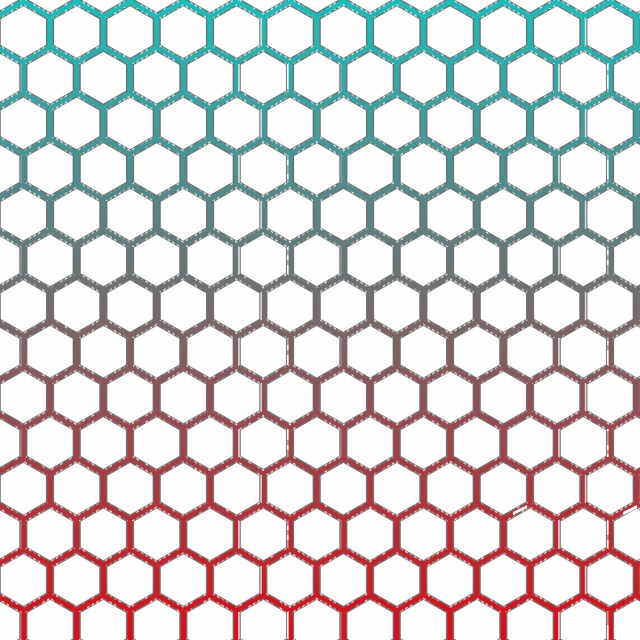
Reproduce this pattern procedurally as a WebGL 1 fragment shader.

```glsl
precision highp float;
// Honeycomb of thin outlined walls, shading from teal to red, with worn slits and specks.
uniform vec2 u_resolution;

#define COLUMNS 12.0
#define ROW_PITCH 0.07135
#define FIRST_CELL vec2(0.0365, 0.9499)
#define WALL_HALF 0.076
#define CORE_HALF 0.050
#define SPECK_SIZE 0.084
#define TEAL vec3(0.09, 0.75, 0.74)
#define RED vec3(0.86, 0.05, 0.08)
#define OUTLINE vec3(0.43)
#define PAPER vec3(0.995)

const vec2 LATTICE = vec2(1.0, 1.7320508);

float hash(vec2 p) {
  p = fract(p * vec2(0.1031, 0.1137));
  p += dot(p, p.yx + 33.33);
  return fract((p.x + p.y) * p.x * 41.7);
}

// 1 inside the given half width, 0 outside, smoothed over one pixel
float band(float d, float halfWidth, float px) {
  return 1.0 - smoothstep(halfWidth - 0.7 * px, halfWidth + 0.7 * px, abs(d));
}

// Offset from the centre of the nearest hexagon
vec2 hexOffset(vec2 q) {
  vec2 a = mod(q + 0.5 * LATTICE, LATTICE) - 0.5 * LATTICE;
  vec2 b = mod(q, LATTICE) - 0.5 * LATTICE;
  return dot(a, a) < dot(b, b) ? a : b;
}

// Pale slit along some upright walls, fading in and out across the columns
float uprightSlit(vec2 q, vec2 h, vec2 centre, float px) {
  float side = h.x < 0.0 ? -1.0 : 1.0;
  float wall = floor(2.0 * centre.x + side + 0.5);
  float oddRow = 1.0 - mod(wall, 2.0);
  float beat = cos(6.2831853 * (wall - 9.6) / 12.0);
  float strength = mix(smoothstep(0.7, 1.0, beat), smoothstep(0.1, 0.7, beat), oddRow);
  float slitSide = cos(2.0 * wall) > 0.0 ? -1.0 : 1.0;
  float slit = band(q.x - 0.5 * wall - 0.042 * slitSide, 0.015, px);
  float dash = step(0.35, hash(vec2(floor(q.y / 0.09), wall)));
  float dashed = oddRow * smoothstep(0.8, 0.95, beat);
  return slit * strength * mix(0.8, 0.45 + 0.55 * dash, dashed);
}

// Pale dots between core and outline on sloping walls
float slopeSpecks(vec2 q, vec2 centre, float d, float px) {
  float along = q.x / SPECK_SIZE;
  float chance = hash(vec2(floor(along), floor(centre.y * 7.0)) + 40.0);
  float dot1 = band((fract(along) - 0.5) * SPECK_SIZE, 0.022, px);
  return dot1 * band(d - 0.052, 0.014, px) * smoothstep(0.1, 0.8, chance);
}

// Two short scratches low on the right
float scratch(vec2 uv, float px) {
  vec2 p = vec2(mod(uv.x - 0.7265, 0.172) - 0.086, uv.y - 0.203);
  float line = band((p.y - 0.5 * p.x) * COLUMNS, 0.030, px);
  return line * band(p.x * COLUMNS, 0.13, px) * step(0.78, uv.x);
}

void main() {
  vec2 uv = gl_FragCoord.xy / u_resolution;
  float px = COLUMNS / min(u_resolution.x, u_resolution.y);
  vec2 q = (uv - FIRST_CELL) * vec2(COLUMNS, 0.8660254 / ROW_PITCH);
  vec2 h = hexOffset(q);
  vec2 centre = q - h;

  // Distance to the nearest wall, upright or sloping
  float upright = abs(h.x);
  float slope = dot(abs(h), vec2(0.5, 0.8660254));
  float d = 0.5 - max(upright, slope);

  // Outlined wall with a graded core
  vec3 core = mix(RED, TEAL, uv.y);
  vec3 color = mix(PAPER, OUTLINE, band(d, WALL_HALF, px));
  color = mix(color, core, band(d, CORE_HALF, px));

  // Wear
  float wear = upright > slope
    ? uprightSlit(q, h, centre, px)
    : 0.75 * slopeSpecks(q, centre, d, px);
  color = mix(color, PAPER, wear);
  color = mix(color, PAPER, scratch(uv, px));

  gl_FragColor = vec4(color, 1.0);
}
```
